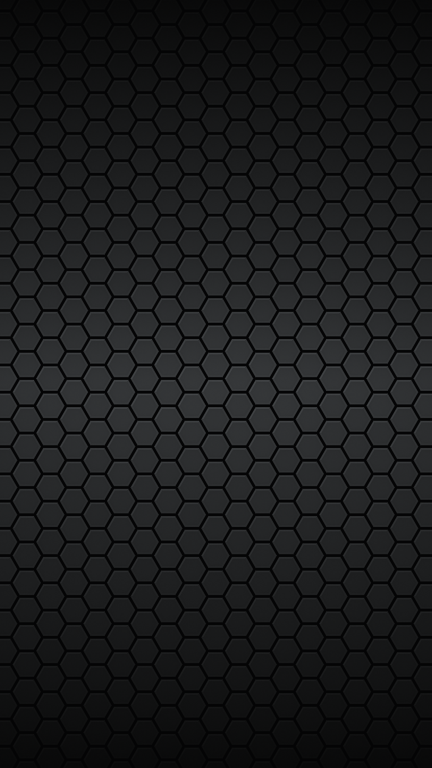
Write a Shadertoy shader that draws this pattern.

```glsl
// Dark honeycomb panel: flat-topped hexagonal tiles split by near-black grooves.
// Two interleaved rectangular lattices give the nearest tile; a distance to its
// side shapes groove and bevel, under a soft horizontal band of light.

const float ROWS = 28.2;                      // tiles down the canvas height
const vec2  PHASE = vec2(-0.02, 0.70);        // tile centre nearest the middle
const vec2  LATTICE = vec2(1.7320508, 1.0);   // repeat of one lattice, in tiles
const float GROOVE = 0.045;                   // half width of the groove
const float RIM_POS = 0.082;                  // bevel line, inward from the side
const float RIM_WIDTH = 0.036;
const float RIM_GAIN = 0.26;
const float SHADE_WIDTH = 0.05;               // soft shadow beside the groove
const vec2  LIGHT_DIR = vec2(-0.45, 0.89);
const vec3  EDGE_COLOR = vec3(0.036, 0.037, 0.038);
const vec3  BAND_COLOR = vec3(0.213, 0.221, 0.228);
const vec3  GROOVE_COLOR = vec3(0.016, 0.017, 0.018);
const float SIDE_FALLOFF = 0.10;              // darkening toward left and right
const float TILE_VARIATION = 0.03;
const float GRAIN = 0.004;

// Hash without sine, 0 to 1
float hash(vec2 p) {
    vec3 q = fract(vec3(p.xyx) * 0.1031);
    q += dot(q, q.yzx + 33.33);
    return fract((q.x + q.y) * q.z);
}

// Offset from the centre of the nearest tile
vec2 hexOffset(vec2 p) {
    vec2 a = p - LATTICE * floor(p / LATTICE + 0.5);
    vec2 b = p - LATTICE * (floor(p / LATTICE) + 0.5);
    return dot(a, a) < dot(b, b) ? a : b;
}

// Outward normal of the side closest to the offset
vec2 sideNormal(vec2 o) {
    vec2 slanted = vec2(0.8660254, 0.5);
    vec2 n = abs(o.y) > dot(abs(o), slanted) ? vec2(0.0, 1.0) : slanted;
    return n * vec2(o.x < 0.0 ? -1.0 : 1.0, o.y < 0.0 ? -1.0 : 1.0);
}

// Band of light across the middle, fading to top and bottom
vec3 faceColor(vec2 uv) {
    float fromMiddle = abs(2.0 * uv.y - 1.0);
    float light = 1.0 - sqrt(fromMiddle * fromMiddle + 0.0016);
    float side = 2.0 * uv.x - 1.0;
    vec3 color = mix(EDGE_COLOR, BAND_COLOR, max(light, 0.0));
    return color * (1.0 - SIDE_FALLOFF * side * side);
}

void mainImage(out vec4 fragColor, in vec2 fragCoord) {
    vec2 uv = fragCoord / iResolution.xy;
    float pixel = ROWS / iResolution.y;
    vec2 p = (fragCoord - 0.5 * iResolution.xy) * pixel - PHASE;

    vec2 offset = hexOffset(p);
    vec2 normal = sideNormal(offset);
    float inset = 0.5 - dot(offset, normal);
    vec2 tile = floor((p - offset) / (0.5 * LATTICE) + 0.5);

    // Tile face with slight tone differences and fine grain
    vec3 color = faceColor(uv);
    color *= 1.0 + TILE_VARIATION * (hash(tile + 64.0) - 0.5);
    color *= 1.0 - 0.05 * offset.y;
    color += GRAIN * (hash(floor(p * 24.0) + 900.0) - 0.5);

    // Shadow and bevel, brightest on sides facing the light
    color *= 1.0 - 0.25 * exp(-max(inset - GROOVE, 0.0) / SHADE_WIDTH);
    float facing = 0.4 + 0.6 * max(dot(normal, LIGHT_DIR), 0.0);
    float rim = 1.0 - smoothstep(0.0, RIM_WIDTH + 0.5 * pixel, abs(inset - RIM_POS));
    color *= 1.0 + RIM_GAIN * 2.0 * rim * facing;

    // Groove
    float face = smoothstep(GROOVE - 0.6 * pixel, GROOVE + 0.6 * pixel, inset);
    color = mix(GROOVE_COLOR, color, face);

    fragColor = vec4(clamp(color, 0.0, 1.0), 1.0);
}
```
